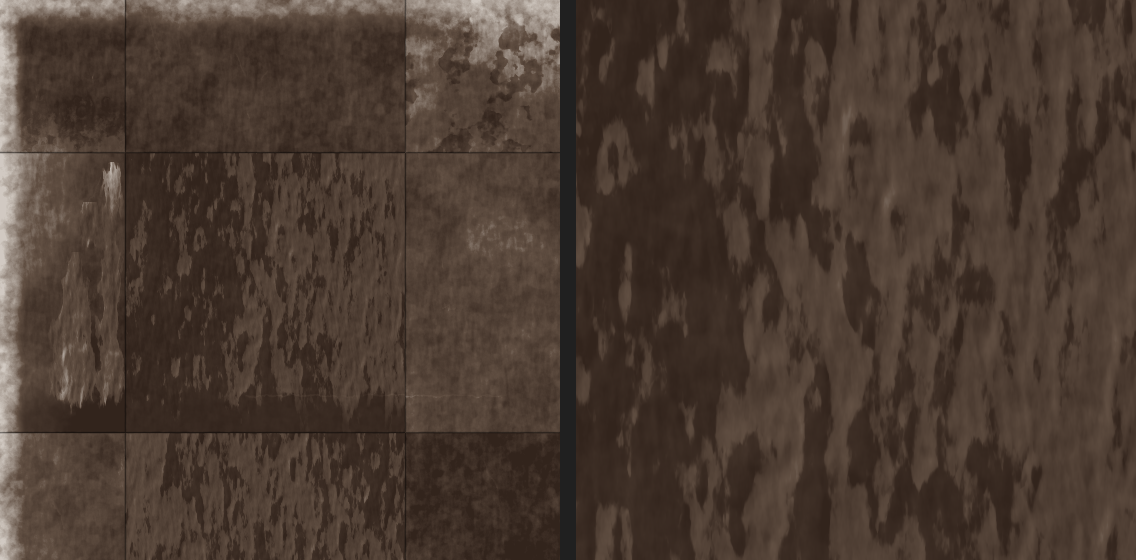
Left: the whole. Right: its middle third, enlarged.
Write a Shadertoy shader that draws this texture.

```glsl
// Worn umber slate tiles in a 3 by 3 grid, with flaking, peeling and pale lit left and top edges.

const vec3 DARK  = vec3(0.195, 0.14, 0.11);
const vec3 UMBER = vec3(0.38, 0.31, 0.26);
const vec3 PALE  = vec3(0.82, 0.79, 0.76);
const vec2 GRID_ORIGIN = vec2(0.224, 0.2275);
const float PITCH = 0.5;
const float SEAM_HALF_WIDTH = 0.0008;
const float SEAM_DEPTH = 0.45;
const float LEFT_GLOW = 0.047;
const float TOP_GLOW = 0.065;
const vec2 FLAKE_FREQ = vec2(88.0, 29.0);
const int SCRATCHES = 9;

// Per tile, bottom row first: base tone, flake cover, cover slope across, mottle
const vec4 TILES[9] = vec4[9](
    vec4(0.34, -0.50, 0.0, 0.45), vec4(0.11, 0.05, -0.28, 0.15), vec4(0.15, -0.50, 0.0, 0.60),
    vec4(0.25, -0.50, 0.0, 0.35), vec4(0.07, 0.00, 0.45, 0.15), vec4(0.34, -0.50, 0.0, 0.45),
    vec4(0.09, -0.50, 0.0, 0.45), vec4(0.17, -0.50, 0.0, 0.45), vec4(0.42, -0.50, 0.0, 0.45));

vec2 hash2(vec2 p) {
    vec3 a = fract(p.xyx * vec3(0.1031, 0.1030, 0.0973));
    a += dot(a, a.yzx + 33.33);
    return fract((a.xx + a.yz) * a.zy);
}

// Cellular noise: random cell values blended by distance to the cell points
float cellular(vec2 p) {
    vec2 cell = floor(p), f = p - cell;
    float total = 0.0, weights = 0.0;
    for (int y = -1; y <= 1; y++)
    for (int x = -1; x <= 1; x++) {
        vec2 g = vec2(x, y);
        vec2 d = g + hash2(cell + g) - f;
        float w = exp(-6.0 * dot(d, d));
        total += w * hash2(cell + g + 71.0).x;
        weights += w;
    }
    return total / weights;
}

float fbm(vec2 p) {
    float sum = 0.0, amp = 0.5;
    for (int i = 0; i < 4; i++) {
        sum += amp * cellular(p);
        p = mat2(0.96, 0.28, -0.28, 0.96) * p * 2.1 + 19.0;
        amp *= 0.5;
    }
    return sum / 0.9375;
}

float segment(vec2 p, vec2 a, vec2 b) {
    vec2 ab = b - a;
    return length(p - a - ab * clamp(dot(p - a, ab) / dot(ab, ab), 0.0, 1.0));
}

// Ragged strip, pointed at the top and widening downwards
float peel(vec2 p, vec2 top, float bottom, float width, float rag) {
    float fall = clamp((top.y - p.y) / (top.y - bottom), 0.0, 1.0);
    float d = abs(p.x - top.x) - width * sqrt(fall) + rag * 0.05;
    return smoothstep(0.003, -0.003, d) * smoothstep(bottom - 0.01, bottom + 0.01, p.y + rag * 0.1)
         * step(p.y, top.y);
}

void mainImage(out vec4 fragColor, in vec2 fragCoord) {
    vec2 uv = fragCoord / iResolution.xy;
    float px = 1.0 / min(iResolution.x, iResolution.y);

    // Tile lookup
    vec2 grid = (uv - GRID_ORIGIN) / PITCH;
    vec2 id = clamp(floor(grid) + 1.0, 0.0, 2.0);
    vec2 q = fract(grid);
    vec4 tile = TILES[int(id.y) * 3 + int(id.x)];
    vec2 p = uv + id * 3.7;

    // Mottled stone with lit fine relief
    float cloud = fbm(p * 9.0) - 0.5;
    float rough = fbm(p * 70.0) - 0.5;
    vec2 fp = p * FLAKE_FREQ;
    float flakes = fbm(fp);
    float relief = flakes - fbm(fp + vec2(0.35, -0.2));
    float tone = tile.x + tile.w * (cloud + 0.7 * rough);

    // Flaking layer in fine upright chips, dark foot of the middle row
    float streak = fbm(p * vec2(26.0, 7.0)) - 0.5;
    float cover = tile.y + tile.z * (q.x - 0.5) + 0.15 * cloud + 0.4 * streak;
    bool middleRow = id.y == 1.0;
    float foot = middleRow && id.x < 2.0 ? smoothstep(0.17, 0.06, q.y + 0.2 * streak) : 0.0;
    float flake = smoothstep(-0.09, 0.07, flakes - 0.5 + cover - 0.35 * foot);
    tone += flake * 0.25 + relief * mix(0.2, 0.42, flake);
    tone = mix(tone, 0.05 + 0.1 * rough, foot * 0.8);

    // Glossy peeled strips on the left tile
    if (middleRow && id.x == 0.0) {
        float rag = 0.6 * (flakes - 0.5) + 1.2 * streak;
        tone += 0.2 * smoothstep(0.35, 0.9, q.y) - 0.18 * smoothstep(0.06, 0.2, uv.x);
        float strips = max(peel(uv, vec2(0.198, 0.71), 0.28, 0.024, rag),
                           peel(uv, vec2(0.130, 0.55), 0.29, 0.040, rag));
        strips = max(strips, peel(uv, vec2(0.160, 0.64), 0.55, 0.011, rag));
        float lit = 0.46 + 0.35 * smoothstep(0.60, 0.70, uv.y) + 0.6 * relief + 0.5 * streak;
        tone = mix(tone, lit, strips * 0.9);
    }

    // Stains and chalky patches in the top corners
    if (id.y == 2.0 && id.x == 2.0) {
        float corner = smoothstep(0.8, 1.0, uv.y + 0.3 * (uv.x - 0.85));
        float stain = smoothstep(0.02, 0.1, fbm(p * 22.0 + 5.0) - 0.55 + 0.3 * (uv.y - 0.85));
        tone += 0.25 * corner * smoothstep(-0.15, 0.15, cloud + 0.3 * rough) - 0.25 * stain;
    }
    if (id.y == 2.0 && id.x == 0.0) tone += 0.4 * smoothstep(0.14, 0.0, q.y + 0.3 * rough);

    // Hairline scratches and one long crease
    for (int i = 0; i < SCRATCHES; i++) {
        vec2 a = hash2(vec2(i, 4.0)), dir = hash2(vec2(i, 9.0)) - 0.5;
        float d = segment(uv + 0.02 * vec2(cloud, rough), a, a + dir * vec2(0.06, 0.16));
        tone += 0.08 * smoothstep(0.0008 + px, 0.0, d);
    }
    float crease = segment(uv + vec2(0.0, 0.01 * rough), vec2(0.44, 0.293), vec2(1.0, 0.293));
    tone += 0.1 * smoothstep(0.001 + px, 0.0, crease) * smoothstep(-0.05, 0.1, cloud);

    // Pale light along the left and top edges
    float left = smoothstep(LEFT_GLOW, 0.02, uv.x);
    float top = smoothstep(1.0 - TOP_GLOW, 0.995, uv.y);
    tone += 0.2 * exp(-uv.x / 0.06) * (id.y < 2.0 ? 1.0 : 0.0);
    float grit = 0.35 * cloud + 0.4 * rough;
    float leftTone = 0.78 + grit + 0.2 * smoothstep(0.02, 0.0, uv.x);
    float topTone = (id.x == 1.0 ? 0.70 : 0.86) + grit;
    tone = mix(tone, topTone, top * 0.95);
    tone = mix(tone, max(tone, leftTone), left * 0.9);

    // Thin dark seams
    vec2 toSeam = (q - step(0.5, q)) * PITCH + 0.001 * rough;
    float seamDist = min(abs(toSeam.x), abs(toSeam.y));
    float seam = smoothstep(SEAM_HALF_WIDTH + px, SEAM_HALF_WIDTH - px * 0.5, seamDist);

    tone = clamp(tone, 0.0, 1.0);
    vec3 color = mix(mix(DARK, UMBER, min(tone * 2.0, 1.0)), PALE, max(tone * 2.0 - 1.0, 0.0));
    fragColor = vec4(color * (1.0 - SEAM_DEPTH * seam), 1.0);
}
```
